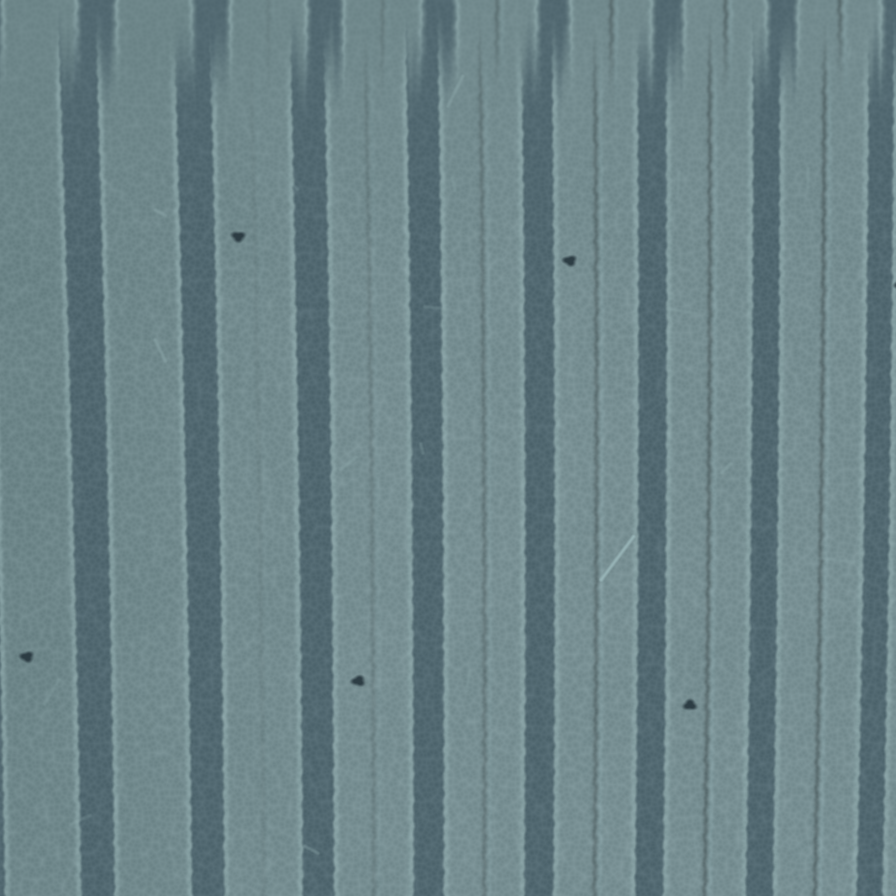
Give the GLSL for this texture, as a Shadertoy shader.

```glsl
// Blue-grey ribbed metal cladding: tapering grooves, fine seams, dark specks and scratches.
#define GROOVE_COLOR vec3(0.325, 0.415, 0.448)
#define PANEL_DARK   vec3(0.425, 0.522, 0.535)
#define PANEL_LIGHT  vec3(0.472, 0.565, 0.580)
#define RIM_COLOR    vec3(0.560, 0.665, 0.675)
#define SPECK_COLOR  vec3(0.150, 0.210, 0.240)
#define RIM_WIDTH    0.0032
#define SEAM_WIDTH   0.0028
#define EDGE_SOFT    0.0022
#define GRAIN_SCALE  170.0
#define GRAIN_AMOUNT 0.050
#define SCRATCH_GRID 7.0

vec2 hash2(vec2 p) {
    vec3 q = fract(p.xyx * vec3(0.1031, 0.1030, 0.0973));
    q += dot(q, q.yzx + 33.33);
    return fract((q.xx + q.yz) * q.zy);
}

// Distance to the nearest feature point of a jittered grid
float cellular(vec2 p) {
    vec2 cell = floor(p), f = fract(p);
    float nearest = 2.0;
    for (int j = -1; j <= 1; j++)
    for (int i = -1; i <= 1; i++) {
        vec2 o = vec2(i, j);
        nearest = min(nearest, length(o + hash2(cell + o) - f));
    }
    return nearest;
}

float segmentDistance(vec2 p, vec2 a, vec2 b) {
    vec2 ab = b - a;
    return length(p - a - ab * clamp(dot(p - a, ab) / dot(ab, ab), 0.0, 1.0));
}

// x: signed distance to a groove (negative inside), y: offset from the panel seam
vec2 ribProfile(float x, float start, float pitch, float width, float taper) {
    float k = floor((x - start) / pitch);
    float left = start + pitch * k;
    float right = left + width - taper * k;
    float next = left + pitch;
    float d = x < right ? max(left - x, x - right) : min(x - right, next - x);
    return vec2(d, x - 0.5 * (right + next));
}

vec3 shadeRibs(vec2 rib, vec3 panel, float x, float soft) {
    float seam = exp(-pow(rib.y / SEAM_WIDTH, 2.0));
    float seamGlow = exp(-pow((rib.y - 2.2 * SEAM_WIDTH) / SEAM_WIDTH, 2.0));
    float seamFade = smoothstep(0.1, 0.8, x) * step(0.0, rib.x);
    vec3 color = panel * (1.0 + seamFade * (0.07 * seamGlow - 0.20 * seam));
    float rim = exp(-pow((rib.x - RIM_WIDTH) / RIM_WIDTH, 2.0));
    color = mix(color, RIM_COLOR, 0.62 * rim);
    return mix(GROOVE_COLOR, color, smoothstep(-soft, soft, rib.x));
}

void mainImage(out vec4 fragColor, in vec2 fragCoord) {
    vec2 p = fragCoord / iResolution.xy;
    p.y = 1.0 - p.y; // y runs downwards
    float x = p.x, y = p.y;
    float pixel = 1.0 / iResolution.y;
    float soft = max(EDGE_SOFT, pixel);

    // Panel tone: lighter to the right, with faint broad blotches
    float blotch = sin(x * 17.0 + 3.0 * sin(y * 9.0)) * sin(y * 13.0 + 2.0 * sin(x * 11.0));
    float tone = smoothstep(-0.05, 0.65, x + 0.2 * y) * smoothstep(-0.5, 0.45, y);
    vec3 panel = mix(PANEL_DARK, PANEL_LIGHT, tone + 0.12 * blotch);

    // Slightly uneven groove edges
    float wx = x + 0.0005 * (sin(y * 210.0 + x * 40.0) + sin(y * 437.0 + x * 90.0));

    // Long ribs converge downwards; a shifted set dissolves into them at the top
    vec2 longRib = ribProfile(wx, 0.0645 + 0.0362 * y - 0.0095 * y * y, 0.1294 - 0.0058 * y,
                              0.0410 - 0.0045 * y, 0.0020 - 0.0008 * y);
    vec2 topRib = ribProfile(wx, 0.0885, 0.1283, 0.0385, 0.0015);
    float streak = 0.5 * sin(x * 310.0) + 0.5 * sin(x * 517.0 + 2.0 * sin(x * 83.0));
    float blend = smoothstep(0.015, 0.125, y + 0.018 * streak);
    vec3 color = mix(shadeRibs(topRib, panel, x, 2.0 * soft),
                     shadeRibs(longRib, panel, x, soft), blend);

    // Painted grain in two sizes
    float grain = cellular(p * GRAIN_SCALE) + 0.6 * cellular(p * GRAIN_SCALE * 0.47 + 31.0) - 0.8;
    color += GRAIN_AMOUNT * grain * mix(0.5, 1.0, smoothstep(0.0, 0.3, y));

    // Scattered faint scratches, one per chosen cell
    vec2 cell = floor(p * SCRATCH_GRID);
    vec2 r = hash2(cell + 7.0), s = hash2(cell + 53.0);
    vec2 dir = vec2(cos(6.283 * s.x), sin(6.283 * s.x)) * mix(0.03, 0.14, s.y);
    vec2 local = fract(p * SCRATCH_GRID) - mix(vec2(0.25), vec2(0.75), r);
    float mark = segmentDistance(local, -dir, dir) / SCRATCH_GRID;
    float strength = 0.45 * step(0.72, fract(r.x * 7.0 + s.y * 5.0)) * (0.3 + 0.7 * r.y);
    color = mix(color, RIM_COLOR, strength * smoothstep(0.0024 + pixel, 0.0, mark));

    // One deep slanted scratch
    mark = segmentDistance(p, vec2(0.671, 0.647), vec2(0.707, 0.599));
    color = mix(color, RIM_COLOR * 1.08, 0.85 * smoothstep(0.0024 + pixel, 0.0, mark));

    // Dark specks on a skewed lattice
    for (int j = 0; j < 2; j++)
    for (int i = 0; i < 3; i++) {
        vec2 c = vec2(0.266, 0.264) + float(i) * vec2(0.370, 0.027) + float(j) * vec2(-0.236, 0.469);
        vec2 q = (p - c) * vec2(0.85, 1.1);
        float d = length(q) + 0.0009 * sin(3.0 * atan(q.y, q.x) + float(i + j));
        color = mix(color, SPECK_COLOR, 0.92 * smoothstep(0.0085, 0.0030, d));
    }

    fragColor = vec4(clamp(color, 0.0, 1.0), 1.0);
}
```
